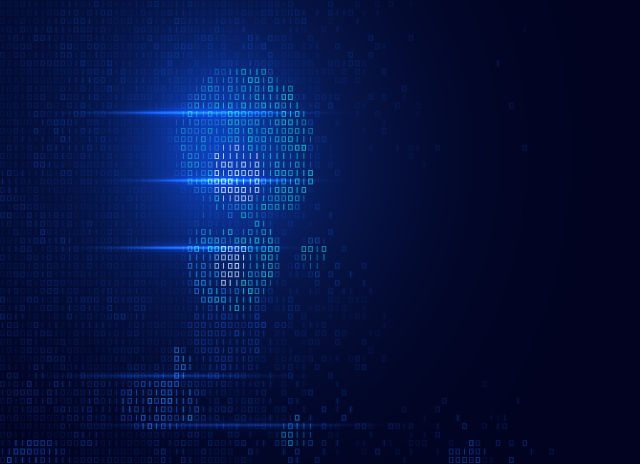
This background is drawn by a Shadertoy shader. Its source:

```glsl
// A grid of small boxes and bars glowing on deep navy, gathered into bright clusters.
// Soft ellipses choose the lit cells, hashes scatter the faint ones, and
// Gaussian glows and thin horizontal flares light the scene from the left.

float hash(vec2 p) {
    return fract(sin(dot(p, vec2(127.1, 311.7))) * 43758.55);
}

float noise(vec2 p) {
    vec2 i = floor(p), f = fract(p);
    f = f * f * (3.0 - 2.0 * f);
    return mix(mix(hash(i), hash(i + vec2(1, 0)), f.x),
               mix(hash(i + vec2(0, 1)), hash(i + vec2(1, 1)), f.x), f.y);
}

float blob(vec2 p, vec2 center, vec2 radius) {
    return 1.0 - smoothstep(0.88, 1.08, length((p - center) / radius));
}

float glow(vec2 p, vec2 center, vec2 radius) {
    vec2 d = (p - center) / radius;
    return exp(-dot(d, d));
}

// Coverage of a hollow box or an upright bar with a thin stroke
float glyph(vec2 g, bool isBox, float pixel) {
    vec2 a = abs(g);
    float box = abs(max(a.x - 0.0038, a.y - 0.0052));
    float bar = max(a.x, a.y - 0.0052);
    return clamp(0.5 + (0.001 - (isBox ? box : bar)) / pixel, 0.0, 1.0);
}

// Strength of the bright clusters
float clusters(vec2 p) {
    float upper = max(blob(p, vec2(0.523, 0.695), vec2(0.15, 0.168)),
                      blob(p, vec2(0.61, 0.63), vec2(0.065, 0.09)));
    float lower = blob(p, vec2(0.50, 0.445), vec2(0.105, 0.12));
    float m = max(upper, lower);
    m *= 1.0 - 0.9 * blob(p, vec2(0.485, 0.52), vec2(0.06, 0.018));
    m = max(m, 0.38 * blob(p, vec2(0.49, 0.29), vec2(0.08, 0.10)));
    m = max(m, 0.65 * blob(p, vec2(0.345, 0.13), vec2(0.09, 0.06)));
    m = max(m, 0.80 * blob(p, vec2(0.39, 0.215), vec2(0.018, 0.04)));
    m = max(m, 0.60 * blob(p, vec2(0.64, 0.065), vec2(0.04, 0.038)));
    m = max(m, 0.75 * blob(p, vec2(0.675, 0.445), vec2(0.028, 0.04)));
    m = max(m, 0.50 * blob(p, vec2(0.07, 0.02), vec2(0.06, 0.035)));
    return max(m, 0.50 * blob(p, vec2(1.0, 0.02), vec2(0.04, 0.024)));
}

void mainImage(out vec4 fragColor, in vec2 fragCoord) {
    vec2 p = fragCoord / iResolution.y;
    float pixel = 1.0 / iResolution.y;

    // Navy backdrop with a wide blue glow and a tighter core
    vec3 col = vec3(0.004, 0.012, 0.125);
    col += vec3(0.028, 0.10, 0.23) * glow(p, vec2(0.53, 0.67), vec2(0.37, 0.46));
    col += vec3(0.02, 0.13, 0.36) * glow(p, vec2(0.46, 0.68), vec2(0.16, 0.20));
    col += vec3(0.004, 0.022, 0.05) * (1.0 - smoothstep(0.0, 0.8, p.x)) * smoothstep(0.0, 0.6, p.y);

    // Cell grid, counted down from the top edge
    vec2 size = vec2(0.01443, 0.01819);
    vec2 grid = vec2(p.x, 1.0 - p.y) / size + vec2(0.12, 0.0);
    vec2 cell = floor(grid);
    vec2 local = (fract(grid) - 0.5) * size;
    vec2 mid = (cell + 0.5 - vec2(0.12, 0.0)) * size;
    mid.y = 1.0 - mid.y;
    float pick = hash(cell), shade = hash(cell + 71.3);
    float mark = glyph(local, hash(cell + 19.7) > 0.42, pixel);

    // Faint scattered cells, thinning toward the right
    float patches = noise(cell * vec2(0.16, 0.22));
    float density = 1.0 - smoothstep(0.42, 0.90, mid.x + 0.25 * (patches - 0.5));
    float band = (1.0 - smoothstep(0.06, 0.18, mid.y)) * (1.0 - smoothstep(0.9, 1.3, mid.x));
    density = max(density, 0.35 * band);
    float faint = step(pick, density) * (0.12 + 0.55 * shade * patches);
    vec2 inner = abs(local) - size * 0.36;
    float tile = clamp(0.5 - max(inner.x, inner.y) / pixel, 0.0, 1.0);
    vec3 faintBlue = vec3(0.05, 0.27, 0.72);
    col = mix(col, faintBlue, tile * faint * 0.16);
    col = mix(col, faintBlue, mark * faint * 0.9);

    // Bright cells: blue to teal, white at the two hottest spots
    float jitter = 0.012 * (pick - 0.5);
    float lit = clusters(mid + jitter) * (0.7 + 0.3 * shade);
    float teal = smoothstep(0.38, 0.62, mid.x + 0.2 * (shade - 0.5));
    vec3 ink = mix(vec3(0.12, 0.48, 0.88), vec3(0.05, 0.72, 0.80), teal);
    ink = mix(vec3(0.08, 0.32, 0.85), ink, smoothstep(0.35, 0.7, lit));
    float hot = max(blob(mid + jitter, vec2(0.51, 0.625), vec2(0.06, 0.068)),
                    blob(mid + jitter, vec2(0.50, 0.43), vec2(0.033, 0.045)));
    ink = mix(ink, vec3(0.80, 0.88, 1.0), hot);
    col = mix(col, vec3(0.04, 0.30, 0.72), tile * lit * 0.14);
    col = mix(col, ink, mark * lit);

    // Horizontal flares: x, y, half length, strength
    vec4 flares[5] = vec4[5](
        vec4(0.43, 0.757, 0.17, 0.75), vec4(0.48, 0.611, 0.13, 0.95),
        vec4(0.41, 0.466, 0.14, 0.75), vec4(0.37, 0.190, 0.18, 0.30),
        vec4(0.50, 0.084, 0.22, 0.30));
    for (int i = 0; i < 5; i++) {
        vec4 f = flares[i];
        float core = glow(p, f.xy, vec2(f.z, 0.0028));
        float halo = glow(p, f.xy, vec2(f.z * 0.75, 0.011));
        col += f.w * (vec3(0.10, 0.38, 0.80) * core + vec3(0.02, 0.10, 0.30) * halo);
    }

    fragColor = vec4(min(col, 1.0), 1.0);
}
```
